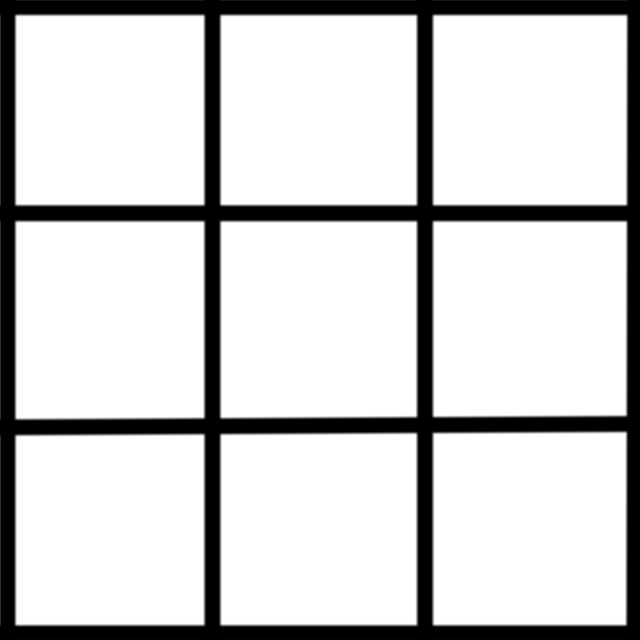
Reproduce this pattern procedurally as a three.js fragment shader.

```glsl
// Three by three grid of white squares ruled by thick, slightly uneven black lines.
varying vec2 vUv;

const vec3 PAPER = vec3(1.0);
const vec3 INK = vec3(0.0);
const float HALF_WIDTH = 0.0124;  // half the thickness of a line
const float SOFTNESS = 0.0034;    // half the width of the blurred edge

// Line centres, left to right and bottom to top, measured at mid-length
const vec4 COLUMNS = vec4(0.0117, 0.3320, 0.6641, 0.9919);
const vec4 ROWS = vec4(0.0104, 0.3349, 0.6667, 0.9889);

// Drift of each line from its start to its end
const vec4 COLUMN_TILT = vec4(0.0, 0.0, 0.0, 0.0013);
const vec4 ROW_TILT = vec4(0.0, 0.0054, 0.0, 0.0);

// Distance to the nearest of four parallel lines
float nearestLine(float across, float along, vec4 centres, vec4 tilt) {
  vec4 d = abs(across - centres - tilt * (along - 0.5));
  return min(min(d.x, d.y), min(d.z, d.w));
}

// Ink coverage at a distance from a line's centre
float stroke(float d) {
  return 1.0 - smoothstep(HALF_WIDTH - SOFTNESS, HALF_WIDTH + SOFTNESS, d);
}

void main() {
  float vertical = stroke(nearestLine(vUv.x, vUv.y, COLUMNS, COLUMN_TILT));
  float horizontal = stroke(nearestLine(vUv.y, vUv.x, ROWS, ROW_TILT));

  // Overlapping soft edges blend into the square corners
  float paper = (1.0 - vertical) * (1.0 - horizontal);
  gl_FragColor = vec4(mix(INK, PAPER, paper), 1.0);
}
```
